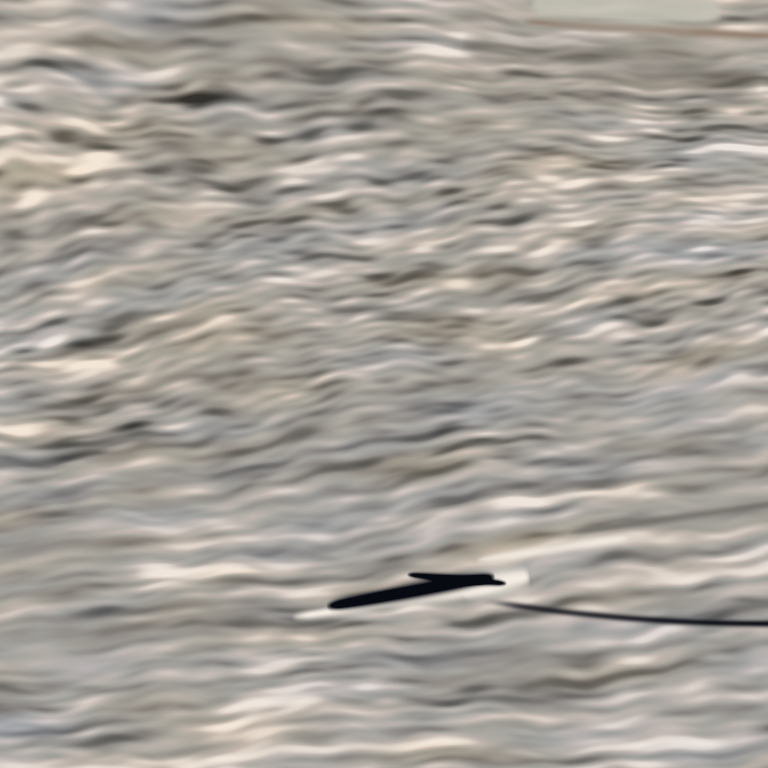
Give the GLSL for this texture, as a three.js fragment shader.

```glsl
varying vec2 vUv;

const vec3 SHADOW = vec3(0.44, 0.43, 0.41);
const vec3 STONE = vec3(0.57, 0.55, 0.53);
const vec3 SAND = vec3(0.65, 0.64, 0.61);
const vec3 CREAM = vec3(0.75, 0.71, 0.68);
const vec3 GLINT = vec3(0.87, 0.83, 0.79);
const vec3 CREVICE = vec3(0.03, 0.04, 0.07);
const vec3 FROST = vec3(0.96, 0.93, 0.89);
const vec3 SLATE = vec3(0.49, 0.47, 0.44);
const vec3 PALE = vec3(0.76, 0.75, 0.70);
const vec3 RUST = vec3(0.52, 0.43, 0.36);

vec3 hash3(vec2 cell, float seed) {
  vec3 k = vec3(dot(cell, vec2(127.1, 311.7)),
                dot(cell, vec2(269.5, 183.3)),
                dot(cell, vec2(419.2, 371.9)));
  return fract(sin(k + seed * 17.3) * 43758.545);
}

// Cellular grains: soft bumps of random sign, lit above and shaded below
float grains(vec2 p, float seed) {
  vec2 cell = floor(p);
  vec2 local = fract(p);
  float sum = 0.0;
  for (int j = -1; j <= 1; j++) {
    for (int i = -1; i <= 1; i++) {
      vec2 offset = vec2(float(i), float(j));
      vec3 rnd = hash3(cell + offset, seed);
      vec2 d = local - offset - rnd.xy;
      float falloff = max(1.0 - dot(d, d), 0.0);
      sum += falloff * falloff * falloff * (1.8 * rnd.z - 0.9 + 1.6 * d.y);
    }
  }
  return sum;
}

// Bends the plane so the grain rises to the right and flattens at the top
vec2 flow(vec2 p) {
  float slope = mix(0.07, 0.15, smoothstep(0.05, 0.4, p.y));
  slope = mix(slope, -0.06, smoothstep(0.6, 1.05, p.y));
  float wave = 0.006 * sin(9.0 * p.x + 14.0 * p.y)
             + 0.003 * sin(27.0 * p.x - 19.0 * p.y + 1.3)
             + 0.0015 * sin(61.0 * p.x + 43.0 * p.y);
  return vec2(p.x + 0.12 * p.y, p.y - slope * (p.x - 0.5) + wave);
}

// Tapered stroke from a to b with a soft profile
float streak(vec2 p, vec2 a, vec2 b, float width) {
  vec2 axis = b - a;
  float h = clamp(dot(p - a, axis) / dot(axis, axis), 0.0, 1.0);
  float taper = sqrt(4.0 * h * (1.0 - h));
  float across = length(p - a - axis * h) / (width * (0.3 + 0.7 * taper));
  return smoothstep(0.0, 0.6, taper) * exp(-across * across);
}

// Five-step ramp, with x from 0 (shadow) to 4 (glint)
vec3 ramp(float x) {
  vec3 c = mix(SHADOW, STONE, clamp(x, 0.0, 1.0));
  c = mix(c, SAND, clamp(x - 1.0, 0.0, 1.0));
  c = mix(c, CREAM, clamp(x - 2.0, 0.0, 1.0));
  c = mix(c, GLINT, clamp(x - 3.0, 0.0, 1.0));
  return c * (1.0 + 0.22 * clamp(x, -2.5, 0.0)) + 0.07 * clamp(x - 4.0, 0.0, 1.0);
}

float surfaceTone(vec2 p, vec2 q) {
  float rough = smoothstep(0.36, 0.56, p.y) * (1.0 - smoothstep(0.82, 0.95, p.y));
  float patches = 1.0 + 0.5 * grains(q * vec2(4.0, 9.0), 5.0);
  float fine = grains(q * vec2(25.0, 92.0), 1.0) * mix(0.8, 1.8, rough);
  float medium = grains(q * vec2(13.0, 52.0), 2.0) * mix(1.4, 1.8, rough);
  float drawn = grains(q * vec2(5.0, 58.0), 3.0) * mix(1.9, 0.8, rough);
  float broad = grains(q * vec2(3.0, 11.0), 4.0) * 0.7;
  float contrast = 0.95 * clamp(patches, 0.5, 1.5);
  return 2.0 + 0.15 * rough + contrast * (fine + medium + drawn) + broad;
}

// Grey lens and pale slabs in the upper corner
vec3 addLedge(vec3 c, vec2 p, float texture1) {
  float lens = streak(p, vec2(0.60, 0.946), vec2(0.99, 0.888), 0.027);
  c = mix(c, SLATE + 0.05 * texture1, 0.8 * lens);
  c = mix(c, RUST, 0.7 * streak(p, vec2(0.68, 0.972), vec2(1.02, 0.952), 0.007));
  float slab = streak(p, vec2(0.69, 0.995), vec2(0.94, 0.985), 0.022);
  return mix(c, PALE, min(1.3 * slab, 0.9));
}

// Dark split with a bright lip and a thin crack running to the right
vec3 addCrevice(vec3 c, vec2 p) {
  c = mix(c, SHADOW, 0.8 * streak(p, vec2(0.74, 0.306), vec2(1.05, 0.350), 0.006));
  c = mix(c, FROST, 0.8 * streak(p, vec2(0.62, 0.270), vec2(0.82, 0.300), 0.007));
  c = mix(c, FROST, streak(p, vec2(0.38, 0.196), vec2(0.66, 0.238), 0.009));
  c = mix(c, FROST, streak(p, vec2(0.60, 0.232), vec2(0.69, 0.250), 0.016));
  float split = streak(p, vec2(0.425, 0.210), vec2(0.645, 0.250), 0.009);
  split += 0.8 * streak(p, vec2(0.53, 0.252), vec2(0.66, 0.240), 0.005);
  c = mix(c, CREVICE, min(1.6 * split, 1.0));
  float run = 1.0 - clamp((p.x - 0.64) / 0.36, 0.0, 1.0);
  float gap = (p.y - 0.188 - 0.028 * run * run) / 0.0045;
  float crack = smoothstep(0.62, 0.68, p.x) * exp(-gap * gap);
  return mix(c, CREVICE, crack * mix(0.95, 0.7, run));
}

void main() {
  vec2 q = flow(vUv);
  float tone = surfaceTone(vUv, q);
  vec3 color = ramp(tone);

  // Warm and cool drift, warmer toward the top
  float warmth = grains(q * vec2(6.0, 24.0), 6.0) + 0.8 * (vUv.y - 0.45);
  color += warmth * vec3(0.016, 0.002, -0.022);

  color = addLedge(color, vUv, tone - 2.0);
  color = addCrevice(color, vUv);
  gl_FragColor = vec4(clamp(color, 0.0, 1.0), 1.0);
}
```
